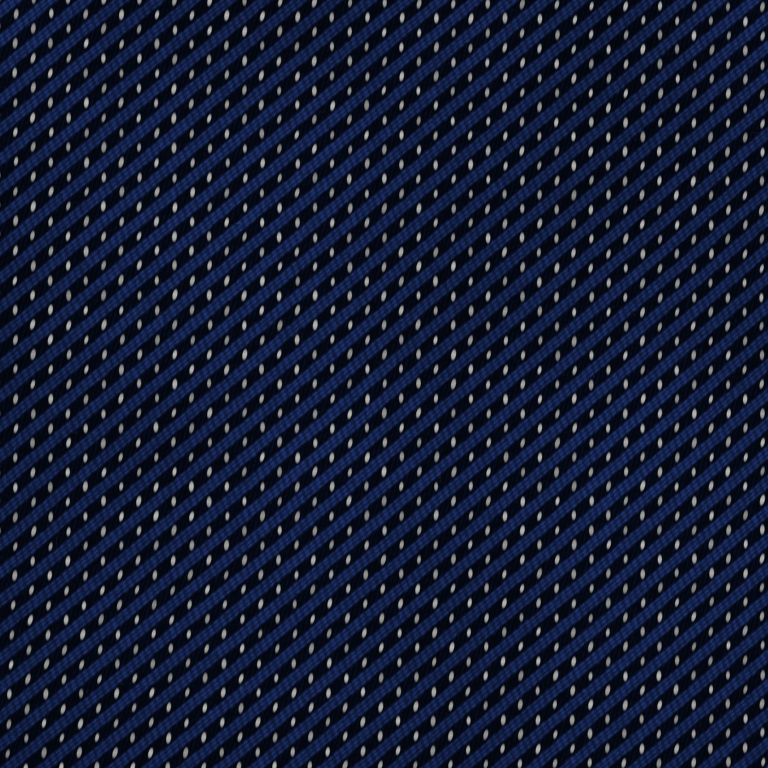
A Shadertoy shader for this texture:

```glsl
#define COLUMNS 44.2
#define ROWS 26.2
#define FIRST_DOT vec2(0.0195, 0.4427)
#define DOT_RADII vec2(0.0028, 0.0062)
#define DOT_LEAN 0.12
#define THREADS_PER_COLUMN 3.0
#define STITCHES_PER_STRIPE 6.0
#define NIGHT vec3(0.016, 0.030, 0.070)
#define NAVY vec3(0.035, 0.075, 0.180)
#define BLUE vec3(0.090, 0.150, 0.330)
#define IVORY vec3(0.640, 0.640, 0.630)

float hash(vec2 p) {
    return fract(sin(dot(p, vec2(127.1, 311.7))) * 43758.5453);
}

float noise(vec2 p) {
    vec2 cell = floor(p), f = fract(p);
    f = f * f * (3.0 - 2.0 * f);
    return mix(mix(hash(cell), hash(cell + vec2(1, 0)), f.x),
               mix(hash(cell + vec2(0, 1)), hash(cell + vec2(1, 1)), f.x), f.y);
}

// Canvas position to weave units: x counts dot columns, y counts dot rows
vec2 weaveCoords(vec2 uv) {
    float sag = max(0.0, 0.3 - uv.y) / 0.3;
    vec2 p = uv - FIRST_DOT;
    p.x -= 0.022 * uv.x * (1.0 - uv.x);
    p.x += 0.011 * sag * (1.0 - uv.x);
    p += 0.0016 * (vec2(noise(uv * 9.0), noise(uv * 9.0 + 40.0)) - 0.5);
    return p * vec2(COLUMNS, ROWS * (1.0 + 0.02 * (uv.x - 0.5)));
}

// Diagonal bands of blue stitches between dark bands of steep stitches
vec3 twill(vec2 w) {
    float stripe = w.y - 0.5 * w.x;
    float offCentre = abs(fract(stripe) - 0.5);
    vec2 stitch = vec2(w.x * THREADS_PER_COLUMN, stripe * STITCHES_PER_STRIPE);
    float edgeWobble = 0.06 * (noise(stitch * 1.3) - 0.5);
    float band = 1.0 - smoothstep(0.17, 0.31, offCentre + edgeWobble);

    vec2 bump = 0.5 + 0.5 * cos(6.28318 * (stitch + vec2(0.25 * stitch.y, 0.0)));
    float thread = (0.35 + 0.65 * bump.x) * (0.45 + 0.55 * bump.y);
    float wear = 0.75 + 0.5 * hash(floor(stitch));
    vec3 raised = mix(NAVY, BLUE, clamp(1.5 * thread * wear, 0.0, 1.2));

    float steep = 0.5 + 0.5 * cos(6.28318 * (stitch.x - 0.3 * stitch.y));
    vec3 sunken = mix(NIGHT * 0.8, NAVY, 0.55 * steep * noise(stitch * 1.7));
    return mix(sunken, raised, band);
}

// Coverage of the nearest pale stitch; shade returns its own brightness
float paleDot(vec2 w, float pixel, out float shade) {
    float column = round(w.x);
    float along = w.y - 0.5 * column;
    vec2 id = vec2(column, round(along));
    vec2 d = vec2(w.x - column, along - id.y) / vec2(COLUMNS, ROWS);
    d += 0.0014 * (vec2(hash(id), hash(id + 17.0)) - 0.5);
    d.x -= (DOT_LEAN + 0.2 * (hash(id + 5.0) - 0.5)) * d.y;

    vec2 radii = DOT_RADII * (0.88 + 0.24 * hash(id + 31.0));
    float dist = (length(d / radii) - 1.0) * radii.x;
    float soft = max(0.6 * pixel, 0.0011);
    shade = (0.82 + 0.3 * hash(id + 53.0)) * (1.0 - 0.18 * abs(d.y) / radii.y);
    return 1.0 - smoothstep(-soft, soft, dist);
}

void mainImage(out vec4 fragColor, in vec2 fragCoord) {
    vec2 uv = fragCoord / iResolution.xy;
    vec2 w = weaveCoords(uv);
    vec3 color = twill(w);

    // Uneven dye and fine fibre grain
    color *= 0.9 + 0.2 * noise(uv * 5.0);
    color *= 0.85 + 0.3 * noise(uv * vec2(420.0, 300.0));

    // Sparse pale lint
    float lint = smoothstep(0.93, 1.0, noise(uv * vec2(150.0, 110.0) + 9.0));
    color += 0.05 * lint * noise(uv * 14.0);

    float shade;
    float cover = paleDot(w, 1.0 / iResolution.y, shade);
    color = mix(color, IVORY * shade, cover);
    fragColor = vec4(color, 1.0);
}
```
